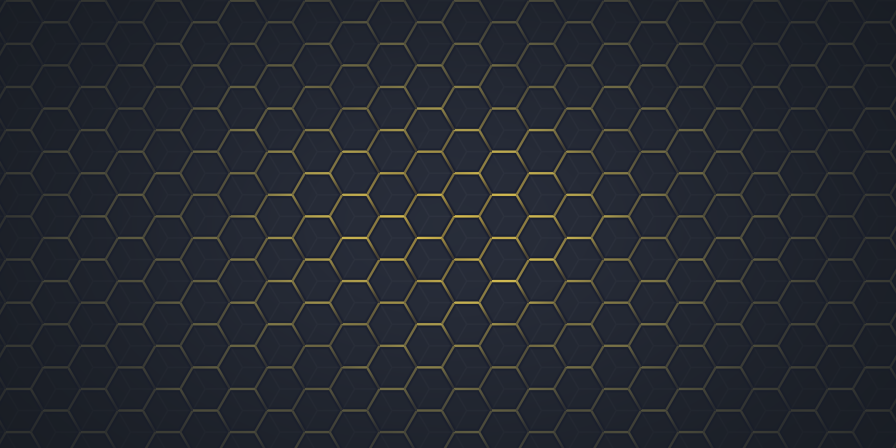
Give the GLSL for this background, as a Shadertoy shader.

```glsl
// Gold honeycomb wire over dark slate, lit by a soft elliptical glow.
// A flat-topped hexagon lattice gives edge distances; each edge direction has
// its own sheen, and faint three-armed spokes suggest cubes inside the cells.

const float SIDE = 0.0556;            // hexagon side, in canvas heights
const float SQRT3 = 1.7320508;
const float LINE_HALF = 0.0027;
const vec2 LATTICE_ORIGIN = vec2(0.9583, 0.517);

const vec3 SLATE_DARK = vec3(0.088, 0.104, 0.128);
const vec3 SLATE_LIT = vec3(0.155, 0.175, 0.225);
const vec3 NAVY_SHADOW = vec3(0.065, 0.085, 0.165);
const vec3 GOLD_DEEP = vec3(0.50, 0.38, 0.17);
const vec3 GOLD_BRIGHT = vec3(0.90, 0.79, 0.32);
const vec3 GOLD_PALE = vec3(0.52, 0.51, 0.33);

// Offset from the centre of the nearest hexagon
vec2 hexLocal(vec2 p, float side) {
    vec2 period = vec2(3.0, SQRT3) * side;
    vec2 a = mod(p + 0.5 * period, period) - 0.5 * period;
    vec2 b = mod(p, period) - 0.5 * period;
    return dot(a, a) < dot(b, b) ? a : b;
}

// Distance inward from the hexagon border
float hexEdge(vec2 q, float side) {
    vec2 a = abs(q);
    return 0.5 * SQRT3 * side - max(a.y, dot(a, vec2(0.5 * SQRT3, 0.5)));
}

// Sheen by edge direction: falling edges fade toward their lower end
float edgeSheen(vec2 q, float side) {
    float level = abs(q.y);
    float falling = abs(dot(q, vec2(0.5 * SQRT3, 0.5)));
    float rising = abs(dot(q, vec2(0.5 * SQRT3, -0.5)));
    if (level > max(falling, rising)) return 1.0;
    if (rising > falling) return 0.74;
    float along = dot(q, vec2(0.5, -0.5 * SQRT3)) / side + 0.5;
    return mix(0.85, 0.35, smoothstep(0.0, 1.0, along));
}

// Distance to three spokes from the cell centre to alternate corners
float spokeDistance(vec2 q, float side) {
    float nearest = side;
    for (int i = 0; i < 3; i++) {
        float angle = float(i) * 2.0943951;
        vec2 arm = vec2(cos(angle), sin(angle));
        float t = clamp(dot(q, arm), 0.0, side);
        nearest = min(nearest, length(q - t * arm));
    }
    return nearest;
}

// Slow wear made of layered sines, 0 to 1
float wear(vec2 p) {
    float waves = sin(p.x * 13.0 + 2.0 * sin(p.y * 9.0))
                + 0.6 * sin(p.y * 23.0 - p.x * 17.0)
                + 0.4 * sin(p.x * 41.0 + p.y * 31.0);
    return 0.5 + 0.25 * waves;
}

float lineMask(float distance, float halfWidth, float blur) {
    return 1.0 - smoothstep(halfWidth - blur, halfWidth + blur, distance);
}

void mainImage(out vec4 fragColor, in vec2 fragCoord) {
    vec2 uv = fragCoord / iResolution.y;
    float pixel = 1.0 / iResolution.y;
    float centreX = 0.5 * iResolution.x / iResolution.y;

    // Elliptical light
    vec2 away = (uv - vec2(centreX, 0.5)) * vec2(1.0, 1.55);
    float r2 = dot(away, away);
    float glow = exp(-1.2 * r2);
    float hotspot = exp(-5.0 * r2);

    // Lattice
    vec2 latticeShift = LATTICE_ORIGIN + vec2(centreX - 1.0, 0.0);
    vec2 q = hexLocal(uv - latticeShift, SIDE);
    float edge = hexEdge(q, SIDE);

    // Slate ground, spokes and the navy shade beside each wire
    vec3 color = mix(SLATE_DARK, SLATE_LIT, glow);
    float spokes = lineMask(spokeDistance(q, SIDE), 0.0016, 0.8 * pixel);
    color += 0.022 * spokes * (0.4 + 0.6 * glow);
    float shade = 1.0 - smoothstep(LINE_HALF, LINE_HALF + 0.0075, edge);
    color = mix(color, NAVY_SHADOW, 0.7 * shade * (0.25 + 0.75 * glow));

    // Gold wire
    float sheen = edgeSheen(q, SIDE) * mix(0.82, 1.08, wear(uv));
    vec3 litGold = mix(GOLD_DEEP, GOLD_BRIGHT, clamp(sheen, 0.0, 1.0));
    vec3 gold = mix(GOLD_PALE, litGold, 0.25 + 0.75 * hotspot);
    float strength = sheen * mix(0.1, 1.0, exp(-1.7 * r2));
    float wire = lineMask(edge, LINE_HALF, 0.7 * pixel);
    color = mix(color, gold, clamp(wire * strength, 0.0, 1.0));

    fragColor = vec4(color, 1.0);
}
```
